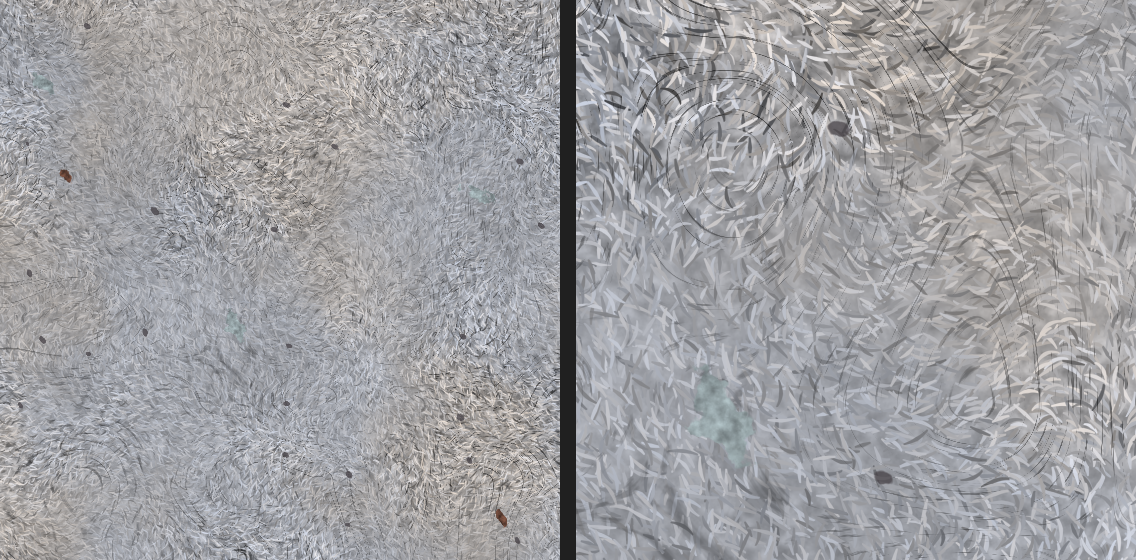
Left: the whole. Right: its middle third, enlarged.
Write a WebGL 2 fragment shader that draws this texture.

```glsl
#version 300 es
precision highp float;
// Pale, matted dry grass: short curved fibres, soft patches and sparse debris.

uniform vec2 u_resolution;
out vec4 fragColor;

// Fibres
const int LAYERS = 6;
const float FIBRE_GRID = 72.0;
const float FIBRE_WIDTH = 0.088;
const float MAIN_ANGLE = -0.5;
const float FLOW_SWING = 4.5;
const float ANGLE_JITTER = 1.9;
// Tones
const float MEAN_TONE = 0.668;
const float BASE_TONE = 0.62;
const float DARK_FIBRE = 0.33;
const float PALE_FIBRE = 0.87;
const vec3 WARM_TINT = vec3(1.025, 0.998, 0.965);
const vec3 COOL_TINT = vec3(0.982, 1.0, 1.028);
// Debris
const vec3 BARK = vec3(0.36, 0.23, 0.18);
const vec3 LICHEN = vec3(0.55, 0.61, 0.62);
const vec3 SOIL = vec3(0.27, 0.25, 0.27);

// Integer hash: three random values in 0..1 for a cell and a seed
vec3 hash3(vec2 cell, int seed) {
    uvec3 v = uvec3(ivec3(ivec2(cell), seed));
    v = v * 1664525u + 1013904223u;
    v.x += v.y * v.z; v.y += v.z * v.x; v.z += v.x * v.y;
    v ^= v >> 16u;
    v.x += v.y * v.z; v.y += v.z * v.x; v.z += v.x * v.y;
    return vec3(v >> 8u) / 16777216.0;
}

float noise(vec2 p, int seed) {
    vec2 i = floor(p), f = fract(p);
    f = f * f * (3.0 - 2.0 * f);
    float low = mix(hash3(i, seed).x, hash3(i + vec2(1, 0), seed).x, f.x);
    float high = mix(hash3(i + vec2(0, 1), seed).x, hash3(i + vec2(1, 1), seed).x, f.x);
    return mix(low, high, f.y);
}

float fbm(vec2 p, int seed) {
    float sum = 0.0, gain = 0.53;
    for (int i = 0; i < 4; i++) {
        sum += gain * noise(p, seed + i);
        p = mat2(1.6, 1.2, -1.2, 1.6) * p;
        gain *= 0.5;
    }
    return sum;
}

vec2 rotate(vec2 p, float angle) {
    float c = cos(angle), s = sin(angle);
    return vec2(c * p.x + s * p.y, c * p.y - s * p.x);
}

// Overlays one layer of curved, tapered fibres on a colour
vec3 addFibres(vec3 colour, vec2 p, float flow, int layer, float pixel) {
    vec2 g = rotate(p, float(layer) * 1.1) * FIBRE_GRID + float(layer) * 17.3;
    vec2 home = floor(g);
    float blur = 0.75 * pixel * FIBRE_GRID;
    for (int k = 0; k < 9; k++) {
        vec2 cell = home + vec2(k % 3 - 1, k / 3 - 1);
        vec3 place = hash3(cell, layer), look = hash3(cell, layer + 40);
        float angle = flow + (place.z - 0.5) * ANGLE_JITTER - float(layer) * 1.1;
        vec2 q = rotate(g - cell - place.xy, angle);
        q.y += (look.y - 0.5) * 0.9 * q.x * q.x;
        float halfLength = mix(0.28, 0.62, look.z);
        float taper = 1.0 - 0.5 * min(abs(q.x) / halfLength, 1.0);
        float d = length(vec2(max(abs(q.x) - halfLength, 0.0), q.y));
        float mask = 1.0 - smoothstep(-blur, blur, d - FIBRE_WIDTH * taper);
        float tone = mix(DARK_FIBRE, PALE_FIBRE, pow(look.x, 0.55));
        vec3 tint = mix(WARM_TINT, COOL_TINT, fract(look.z * 7.0 + look.y));
        colour = mix(colour, tone * tint, mask * 0.95);
    }
    return colour;
}

// Ragged specks, one at most per grid cell
float debris(vec2 p, float grid, float chance, vec2 size, float ragged, int seed) {
    vec2 cell = floor(p * grid);
    vec3 place = hash3(cell, seed), look = hash3(cell, seed + 1);
    vec2 q = rotate(p - (cell + 0.3 + 0.4 * place.xy) / grid, -0.7 + (look.x - 0.5));
    float d = length(q / (size * mix(0.6, 1.0, look.y)));
    d += (fbm(p * 100.0, seed + 2) - 0.5) * ragged;
    return step(place.z, chance) * (1.0 - smoothstep(0.75, 1.05, d));
}

void main() {
    vec2 p = gl_FragCoord.xy / u_resolution.y;
    float pixel = 1.0 / u_resolution.y;

    // Matted ground and fibres
    float flow = MAIN_ANGLE + (noise(p * 7.0, 60) - 0.5) * FLOW_SWING;
    vec3 colour = vec3(BASE_TONE + (fbm(p * 110.0, 70) - 0.5) * 0.45);
    for (int layer = 0; layer < LAYERS; layer++)
        colour = addFibres(colour, p, flow, layer, pixel);

    // Dark gaps between tufts
    float gaps = smoothstep(0.62, 0.82, fbm(rotate(p, flow) * vec2(45.0, 85.0), 80));
    colour *= 1.0 - 0.4 * gaps;

    // Patches of differing contrast, brightness and warmth
    float crisp = smoothstep(0.33, 0.62, fbm(p * 4.5, 90));
    colour = MEAN_TONE + (colour - MEAN_TONE) * mix(0.62, 1.25, crisp);
    colour += (fbm(p * 9.0, 100) - 0.5) * 0.12 + (crisp - 0.5) * 0.025;
    float warmth = smoothstep(0.35, 0.68, fbm(p * 3.5, 110));
    colour *= mix(COOL_TINT, WARM_TINT, warmth) * vec3(0.995, 0.995, 1.01);

    // Soil specks, lichen flakes and bark chips
    float grain = fbm(p * 140.0, 120);
    colour = mix(colour, SOIL, 0.75 * debris(p, 9.0, 0.28, vec2(0.009, 0.006), 1.0, 130));
    colour = mix(colour, LICHEN * (0.55 + 0.9 * grain),
                 0.85 * debris(p, 4.0, 0.14, vec2(0.036, 0.017), 2.2, 140));
    colour = mix(colour, BARK * (0.3 + 1.4 * grain),
                 0.95 * debris(p, 5.0, 0.18, vec2(0.024, 0.012), 1.5, 150));

    fragColor = vec4(clamp(colour, 0.0, 1.0), 1.0);
}
```
